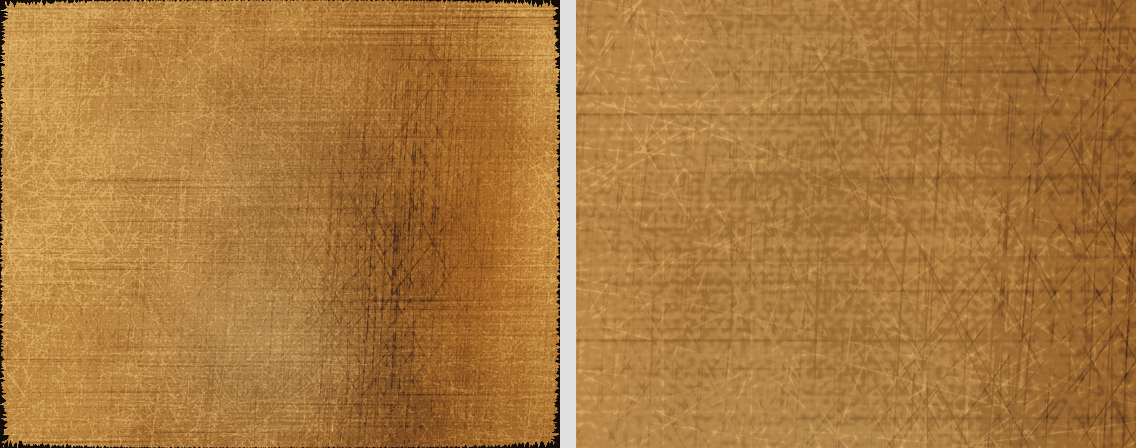
Left: the whole. Right: its middle third, enlarged.
Reproduce this texture procedurally as a WebGL 1 fragment shader.

```glsl
precision highp float;
uniform vec2 u_resolution;

float hash(vec2 p) {
  vec3 q = fract(p.xyx * vec3(0.1031, 0.1030, 0.0973));
  q += dot(q, q.yzx + 33.33);
  return fract((q.x + q.y) * q.z);
}

float corner(vec2 cell, vec2 offset) {
  float a = 6.2832 * hash(cell);
  return dot(vec2(cos(a), sin(a)), offset);
}

float gradientNoise(vec2 p) {
  vec2 i = floor(p), f = fract(p);
  vec2 w = f * f * f * (f * (f * 6.0 - 15.0) + 10.0);
  vec2 e = vec2(1.0, 0.0);
  return mix(mix(corner(i, f), corner(i + e, f - e), w.x),
             mix(corner(i + e.yx, f - e.yx), corner(i + 1.0, f - 1.0), w.x), w.y);
}

float glow(vec2 p, vec2 center, vec2 radius) {
  vec2 d = (p - center) / radius;
  return exp(-dot(d, d));
}

// One layer of long thin scratches, one per cell of a rotated grid
float scratches(vec2 p, float angle, vec2 cells, float seed) {
  float c = cos(angle), s = sin(angle);
  vec2 q = vec2(c * p.x + s * p.y, c * p.y - s * p.x);
  q.y += 0.012 * sin(q.x * 3.0 + seed * 5.0);
  q = q * cells + 60.0;
  float row = floor(q.y);
  q.x += 9.0 * hash(vec2(row, seed * 7.3));
  vec2 id = vec2(floor(q.x), row) + seed * 17.0;
  vec2 f = fract(q) - 0.5;
  float tilt = (hash(id + 3.7) - 0.5) * 0.8;
  float d = abs(f.y - (hash(id) - 0.5) * 0.5 - tilt * f.x) / cells.y;
  float ends = smoothstep(0.5, 0.2, abs(f.x));
  float line = 1.0 - smoothstep(0.0, 0.0006 + 0.8 / u_resolution.y, d);
  return line * ends * smoothstep(0.1, 1.0, hash(id + 8.1));
}

// Metal colours from deep brown to bright gold
vec3 goldRamp(float t) {
  vec3 c = mix(vec3(0.24, 0.15, 0.11), vec3(0.51, 0.31, 0.13), smoothstep(0.0, 0.27, t));
  c = mix(c, vec3(0.63, 0.41, 0.17), smoothstep(0.27, 0.45, t));
  c = mix(c, vec3(0.73, 0.53, 0.26), smoothstep(0.45, 0.63, t));
  c = mix(c, vec3(0.83, 0.65, 0.36), smoothstep(0.63, 0.80, t));
  return mix(c, vec3(0.93, 0.79, 0.49), smoothstep(0.82, 1.15, t));
}

void main() {
  vec2 uv = gl_FragCoord.xy / u_resolution;
  vec2 p = gl_FragCoord.xy / u_resolution.y;
  vec2 inset = 0.5 - abs(uv - 0.5);
  float edge = min(inset.x * 1.25, inset.y);

  // Broad light and shade
  float shade = glow(uv, vec2(0.69, 0.40), vec2(0.11, 0.42));
  float sheen = glow(uv, vec2(0.48, 0.22), vec2(0.19, 0.20));
  float amber = glow(uv, vec2(0.86, 0.48), vec2(0.16, 0.38));
  float tone = 0.56 + 0.07 * sheen - 0.14 * shade - 0.13 * amber
    + 0.16 * glow(uv, vec2(0.06, 0.70), vec2(0.22, 0.50))
    - 0.16 * glow(uv, vec2(0.72, 0.03), vec2(0.32, 0.16))
    + 0.16 * glow(uv, vec2(0.97, 0.60), vec2(0.06, 0.60))
    + 0.10 * gradientNoise(p * 4.0) + 0.08 * gradientNoise(p * 11.0);

  // Grain and fine horizontal brushing
  float grain = gradientNoise(p * vec2(180.0, 215.0));
  float brush = gradientNoise(vec2(p.x * 2.2, p.y * 205.0));
  float streak = gradientNoise(vec2(p.x * 1.7 + 7.0, p.y * 190.0 + 31.0));
  float bands = 0.7 + 1.0 * gradientNoise(vec2(p.x * 1.5, p.y * 9.0));
  tone += 0.15 * grain + 0.14 * brush * bands;
  tone -= 0.14 * smoothstep(0.25, 0.5, streak) * bands;
  tone += 0.09 * smoothstep(0.25, 0.5, -streak) * bands;

  // Pale scratches in every direction, denser at the left and the rim
  float patches = gradientNoise(p * 50.0);
  float broken = smoothstep(-0.55, 0.15, 0.6 * grain + patches);
  float pale = 0.0, dark = 0.0;
  for (int i = 0; i < 24; i++) {
    float k = float(i);
    pale += scratches(p, k * 2.4 + 0.5, vec2(1.2 + 0.08 * k, 20.0 + k), k + 1.0);
  }
  float paleMask = 0.55 + 0.35 * smoothstep(0.4, 0.0, uv.x) + 0.3 * exp(-edge * 14.0)
    + 0.7 * gradientNoise(p * 3.0 + 5.0) + 0.2 * sheen - 0.2 * shade;
  tone += 0.17 * min(pale, 1.5) * broken * max(paleMask, 0.15);

  // Dark scratches, mostly steep and gathered in the shaded column
  for (int i = 0; i < 18; i++) {
    float k = float(i);
    float angle = 1.5 + 0.65 * sin(k * 2.1) * step(0.0, sin(k * 3.3));
    dark += scratches(p, angle, vec2(1.5 + 0.1 * k, 24.0 + 2.0 * k), k + 31.0);
  }
  float fan = glow(uv, vec2(0.66 + 0.14 * uv.y * uv.y, 0.45), vec2(0.12, 0.50));
  tone -= (0.08 + 0.16 * fan) * min(dark, 1.6) * broken;
  tone -= 0.10 * fan * smoothstep(0.05, 0.35, gradientNoise(p * vec2(120.0, 100.0)));

  // Tints of the sheen and of the warm right side
  vec3 color = goldRamp(clamp(tone, 0.08, 1.1));
  float luma = dot(color, vec3(0.3, 0.59, 0.11));
  float dull = sheen + 0.5 * glow(uv, vec2(0.45, 0.62), vec2(0.25, 0.20));
  color = mix(color, luma * vec3(1.22, 0.95, 0.60), 0.65 * min(dull, 1.0));
  color *= mix(vec3(1.0), vec3(1.07, 0.97, 0.75), 0.6 * amber);

  // Thin black rim frayed by inward streaks, deeper in the corners
  float side = step(inset.x * 1.25, inset.y);
  float fray = gradientNoise(p * mix(vec2(190.0, 35.0), vec2(35.0, 190.0), side));
  float depth = 0.0005 + 0.0025 * side + 0.013 * exp(-10.0 * (inset.x + inset.y));
  float rim = smoothstep(-0.0015, 0.0015, edge - depth - fray * (0.004 + 1.6 * depth));
  gl_FragColor = vec4(mix(vec3(0.07, 0.05, 0.035), color, rim), 1.0);
}
```
